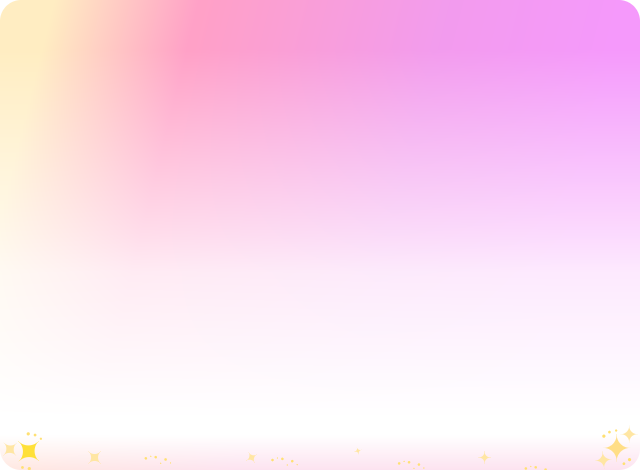
This background is drawn by a WebGL 1 fragment shader. Its source:

```glsl
precision highp float;
// A soft pastel card: a slanted cream, pink and violet gradient fading down to white,
// with a blush glow along the bottom edge. Four-pointed stars and gold dust are
// distance shapes, placed by loops along the bottom and around both corners.

uniform vec2 u_resolution;

// Lengths are in canvas heights.
const float ASPECT = 1.3617;
const float CORNER_RADIUS = 0.045;
const float SLANT = 0.25;
const float GLOW_HEIGHT = 0.075;
const float DUST_SPACING = 0.2695;
const float STAR_SPACING = 0.2766;
const float RING_RADIUS = 0.037;
const float PI = 3.14159265;

const vec3 WHITE = vec3(1.0);
const vec3 CREAM = vec3(1.0, 0.93, 0.76);
const vec3 PINK = vec3(1.0, 0.63, 0.78);
const vec3 ORCHID = vec3(0.95, 0.61, 0.93);
const vec3 VIOLET = vec3(0.96, 0.60, 0.985);
const vec3 PEACH = vec3(1.0, 0.91, 0.88);
const vec3 BLUSH = vec3(0.99, 0.89, 0.94);
const vec3 GOLD = vec3(1.0, 0.88, 0.22);
const vec3 AMBER = vec3(1.0, 0.87, 0.53);
const vec3 PALE_GOLD = vec3(1.0, 0.90, 0.64);
const vec3 DUST = vec3(1.0, 0.88, 0.45);

float hash(vec2 p) {
  return fract(sin(dot(p, vec2(127.1, 311.7))) * 43758.5453);
}

float ramp(float a, float b, float x) {
  return clamp((x - a) / (b - a), 0.0, 1.0);
}

// Coverage of a shape from its signed distance, one pixel soft.
float fill(float d) {
  return clamp(0.5 - d * u_resolution.y, 0.0, 1.0);
}

// Four-pointed star whose sides are quarter circles.
float star(vec2 p, float radius, float angle) {
  float c = cos(angle), s = sin(angle);
  vec2 q = abs(mat2(c, -s, s, c) * p) / radius;
  float d = max(1.0 - length(q - 1.0), max(q.x, q.y) - 1.0);
  return fill(d * radius);
}

float speck(vec2 p, float radius) {
  return fill(length(p) - radius);
}

vec3 backdrop(vec2 p) {
  float depth = 1.0 - p.y;
  float x = p.x + SLANT * depth;
  vec3 tint = mix(CREAM, PINK, ramp(0.115, 0.425, x));
  tint = mix(tint, ORCHID, ramp(0.435, 0.95, x));
  tint = mix(tint, VIOLET, ramp(0.95, 1.33, x));
  float strength = 1.0 - 0.64 * ramp(0.106, 0.5, depth)
    - 0.15 * ramp(0.5, 0.58, depth) - 0.21 * ramp(0.58, 0.89, depth);
  vec3 color = mix(WHITE, tint, strength);
  vec3 glow = mix(PEACH, BLUSH, ramp(0.0, 0.5, p.x));
  return mix(color, glow, ramp(GLOW_HEIGHT, 0.0, p.y));
}

// Small specks above and below a corner star.
float dustRing(vec2 p, float startAngle) {
  float cover = 0.0;
  for (float k = 0.0; k < 5.0; k++) {
    float angle = startAngle - 0.4 * mod(k, 3.0) + PI * floor(k / 3.0);
    float size = mix(0.0034, 0.0018, fract(k / 3.0));
    cover = max(cover, speck(p - RING_RADIUS * vec2(cos(angle), sin(angle)), size));
  }
  return cover;
}

// Clusters of specks that sink toward the right.
float dustTrail(vec2 p) {
  float cover = 0.0;
  for (float j = 0.0; j < 4.0; j++) {
    vec2 start = vec2(0.3103 + DUST_SPACING * j, 0.0248 - 0.0018 * j * (j + 1.0));
    for (float k = 0.0; k < 6.0; k++) {
      float lift = (hash(vec2(k, 3.0)) - 0.6) * 0.026 * min(k, 1.0);
      float size = mix(0.0027, 0.0013, mod(k, 2.0));
      cover = max(cover, speck(p - start - vec2(0.0105 * k, lift), size));
    }
  }
  return cover;
}

// Stars along the bottom, smallest and highest at the third.
float starRow(vec2 p) {
  float cover = 0.0;
  for (float i = 0.0; i < 4.0; i++) {
    float away = abs(i - 2.0);
    float drift = i * (3.0 - i) * (0.0541 - 0.0253 * i);
    vec2 center = vec2(0.2012 + STAR_SPACING * i + drift, 0.0266 + 0.0142 * max(0.0, 1.0 - away));
    cover = max(cover, star(p - center, 0.0075 + 0.0052 * away, 0.785 - 0.26 * i));
  }
  return cover;
}

void main() {
  vec2 p = gl_FragCoord.xy / u_resolution * vec2(ASPECT, 1.0);
  vec2 leftStar = vec2(0.0612, 0.0399), rightStar = vec2(1.3121, 0.047);
  vec3 color = backdrop(p);

  // Dust and stars
  float dust = max(dustTrail(p), max(dustRing(p - leftStar, 1.6), dustRing(p - rightStar, 2.4)));
  color = mix(color, DUST, dust);
  float pale = max(starRow(p), star(p - vec2(0.0213, 0.0443), 0.019, 0.75));
  pale = max(pale, star(p - vec2(1.3387, 0.0762), 0.0177, 0.0));
  pale = max(pale, star(p - vec2(1.2837, 0.0213), 0.0177, 0.1));
  color = mix(color, PALE_GOLD, pale);
  color = mix(color, GOLD, star(p - leftStar, 0.030, 0.8));
  color = mix(color, AMBER, star(p - rightStar, 0.0284, 0.0));

  // Rounded card on white
  vec2 halfSize = 0.5 * vec2(ASPECT, 1.0);
  vec2 q = abs(p - halfSize) - halfSize + CORNER_RADIUS;
  float card = fill(length(max(q, 0.0)) - CORNER_RADIUS);
  gl_FragColor = vec4(mix(WHITE, color, card), 1.0);
}
```
